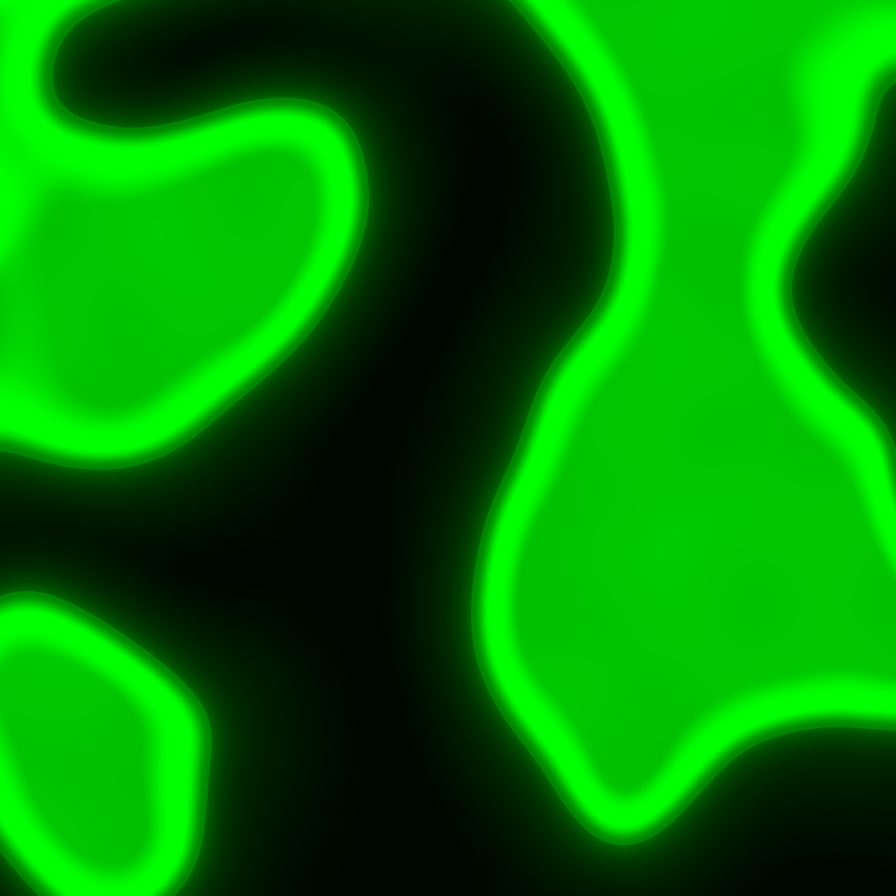
Give the GLSL for this background, as a Shadertoy shader.

```glsl
#define SCALE 2.8
#define LEVEL 0.045
#define SOFTNESS 1.3
#define RIM_GREEN 0.52
#define BAND_GREEN 1.0
#define CORE_GREEN 0.77
#define BAND_START 0.022
#define BAND_END 0.036
#define CORE_START 0.072
#define GLOW_NEAR 0.012
#define GLOW_FAR 0.062
#define SEED vec2(17.3, 42.6)

// Unit gradient for a lattice cell
vec2 cellGradient(ivec2 cell) {
    uvec2 q = uvec2(cell) * uvec2(1597334673u, 3812015801u);
    uint h = (q.x ^ q.y) * 1597334673u;
    h ^= h >> 15;
    h *= 2246822519u;
    h ^= h >> 13;
    float angle = float(h & 65535u) / 65536.0 * 6.28319;
    return vec2(cos(angle), sin(angle));
}

float gradientNoise(vec2 p) {
    ivec2 cell = ivec2(floor(p));
    vec2 f = fract(p);
    vec2 u = f * f * f * (f * (f * 6.0 - 15.0) + 10.0);
    float a = dot(cellGradient(cell), f);
    float b = dot(cellGradient(cell + ivec2(1, 0)), f - vec2(1, 0));
    float c = dot(cellGradient(cell + ivec2(0, 1)), f - vec2(0, 1));
    float d = dot(cellGradient(cell + ivec2(1, 1)), f - vec2(1, 1));
    return mix(mix(a, b, u.x), mix(c, d, u.x), u.y);
}

// Two turned layers hide the lattice directions
float blobField(vec2 p) {
    vec2 turned = mat2(0.8, 0.6, -0.6, 0.8) * p;
    return 0.85 * gradientNoise(p * SCALE + SEED)
         + 0.4 * gradientNoise(turned * SCALE * 1.35 + SEED.yx) - LEVEL;
}

// Approximate signed distance, softened where the field is flat
float blobDistance(vec2 p) {
    vec2 e = vec2(0.003, 0.0);
    vec2 slope = vec2(blobField(p + e.xy) - blobField(p - e.xy),
                      blobField(p + e.yx) - blobField(p - e.yx)) / (2.0 * e.x);
    return blobField(p) / length(vec3(slope, SOFTNESS));
}

float insideGreen(float depth, vec2 p) {
    float core = CORE_GREEN + 0.04 * gradientNoise(p * 7.0 + SEED);
    float green = mix(RIM_GREEN, BAND_GREEN, smoothstep(0.002, BAND_START, depth));
    return mix(green, core, smoothstep(BAND_END, CORE_START, depth));
}

float outsideGlow(float gap) {
    return 0.022 + 0.17 * exp(-gap / GLOW_NEAR) + 0.2 * exp(-gap / GLOW_FAR);
}

void mainImage(out vec4 fragColor, in vec2 fragCoord) {
    vec2 p = fragCoord / iResolution.y;
    float d = blobDistance(p);
    float pixel = 0.7 / iResolution.y;
    float green = mix(outsideGlow(max(-d, 0.0)), insideGreen(max(d, 0.0), p),
                      smoothstep(-pixel, pixel, d));
    fragColor = vec4(0.0, green, 0.0, 1.0);
}
```
